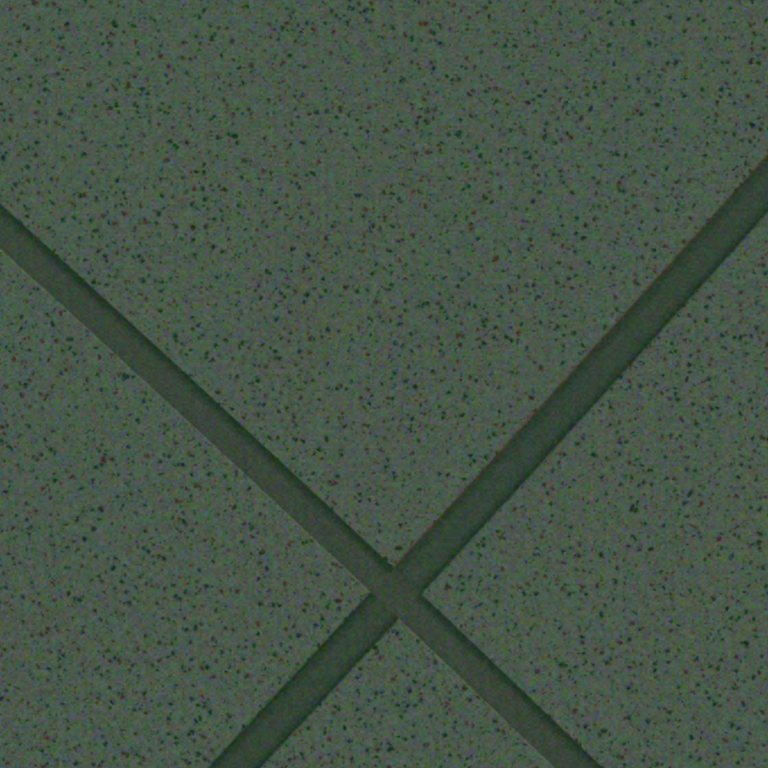
A Shadertoy shader for this texture:

```glsl
const vec3 TILE_COLOR = vec3(0.293, 0.355, 0.299);
const vec3 FALLING_COLOR = vec3(0.226, 0.276, 0.226);
const vec3 RISING_COLOR = vec3(0.208, 0.270, 0.216);
const vec3 SHADOW_COLOR = vec3(0.095, 0.180, 0.115);
const vec3 RUST_COLOR = vec3(0.225, 0.195, 0.125);
const vec3 LIP_COLOR = vec3(0.355, 0.390, 0.325);
const vec3 SPECK_GREEN = vec3(0.07, 0.17, 0.12);
const vec3 SPECK_RED = vec3(0.23, 0.16, 0.13);

// Groove centre lines and half widths, in canvas units
const vec2 FALLING_START = vec2(0.0, 0.7057);
const vec2 FALLING_END = vec2(0.7539, 0.0);
const vec2 RISING_START = vec2(0.3047, 0.0);
const vec2 RISING_END = vec2(1.0, 0.7617);
const float FALLING_HALF = 0.0216;
const float RISING_HALF = 0.0236;
const float FALLING_BOW = 0.0042;
const float RISING_BOW = -0.0026;

const float EDGE_SOFTNESS = 0.0020;
const float GRAIN_FREQUENCY = 340.0;
const float GRAIN_STRENGTH = 0.18;
const float SPECK_FREQUENCY = 50.0;
const float SPECK_DENSITY = 0.42;
const float SPECK_WARP = 0.0030;
const int SPECK_LAYERS = 4;

float hash(vec2 p) {
    return fract(sin(dot(p, vec2(127.1, 311.7))) * 43758.545);
}

vec3 hash3(vec2 p) {
    return vec3(hash(p), hash(p + 17.3), hash(p + 41.9));
}

vec3 colorNoise(vec2 p) {
    vec2 cell = floor(p);
    vec2 f = fract(p);
    f = f * f * (3.0 - 2.0 * f);
    vec3 low = mix(hash3(cell), hash3(cell + vec2(1.0, 0.0)), f.x);
    vec3 high = mix(hash3(cell + vec2(0.0, 1.0)), hash3(cell + 1.0), f.x);
    return mix(low, high, f.y) - 0.5;
}

// Signed distance to a slightly bowed line, positive on its upper side
float bowedDistance(vec2 p, vec2 a, vec2 b, float bow) {
    vec2 along = normalize(b - a);
    float s = clamp(dot(p - a, along) / distance(a, b), 0.0, 1.0);
    return dot(p - a, vec2(-along.y, along.x)) - bow * 4.0 * s * (1.0 - s);
}

float band(float d, float halfWidth, float soft) {
    return 1.0 - smoothstep(-soft, soft, abs(d) - halfWidth);
}

float ridge(float d, float width) {
    return exp(-d * d / (width * width));
}

// Soft irregular pits, one candidate per cell in rotated grids
vec3 addSpecks(vec3 color, vec2 uv) {
    vec2 warped = uv + SPECK_WARP * colorNoise(uv * 210.0).xy;
    for (int i = 0; i < SPECK_LAYERS; i++) {
        float layer = float(i);
        float angle = 0.4 + layer * 1.1;
        float frequency = SPECK_FREQUENCY * (1.0 + 0.3 * layer);
        mat2 turn = mat2(cos(angle), sin(angle), -sin(angle), cos(angle));
        vec2 grid = turn * warped * frequency + layer * 13.7;
        vec2 cell = floor(grid);
        vec3 rnd = hash3(cell + layer * 71.0);
        vec2 center = 0.2 + 0.6 * rnd.xy;
        float size = hash(cell + 5.7);
        float radius = mix(0.0016, 0.0031, size * size * size);
        float spot = ridge(length(fract(grid) - center) / frequency, radius);
        float strength = step(rnd.z, SPECK_DENSITY) * mix(0.25, 0.9, size * size);
        vec3 pit = mix(SPECK_GREEN, SPECK_RED, step(0.65, hash(cell + 9.1)));
        color = mix(color, pit, spot * strength);
    }
    return color;
}

void mainImage(out vec4 fragColor, in vec2 fragCoord) {
    vec2 uv = fragCoord / iResolution.xy;
    float soft = max(EDGE_SOFTNESS, 0.8 / iResolution.y);

    float falling = bowedDistance(uv, FALLING_START, FALLING_END, FALLING_BOW);
    float rising = bowedDistance(uv, RISING_START, RISING_END, RISING_BOW);
    float fallingMask = band(falling, FALLING_HALF, soft);
    float risingMask = band(rising, RISING_HALF, soft);

    // Tile surface with a faint uneven tone
    vec3 color = TILE_COLOR + 0.008 * colorNoise(uv * 5.0);
    color = addSpecks(color, uv);

    // Pale lip below the falling groove
    float lip = ridge(falling + FALLING_HALF + 0.0012, 0.002);
    color = mix(color, LIP_COLOR, 0.55 * lip * (1.0 - risingMask));

    // Rising groove: dark walls, rusty upper rim beyond the crossing
    float across = rising / RISING_HALF;
    vec3 groove = mix(RISING_COLOR, SHADOW_COLOR, 0.45 * smoothstep(-0.4, -1.0, across));
    groove = mix(groove, SHADOW_COLOR, 0.4 * smoothstep(0.3, 0.9, across));
    color = mix(color, groove, risingMask);
    color = mix(color, SHADOW_COLOR, 0.6 * ridge(rising + RISING_HALF, 0.0026));
    vec3 rimColor = mix(SHADOW_COLOR, RUST_COLOR, step(0.0, falling));
    color = mix(color, rimColor, 0.65 * ridge(rising - RISING_HALF, 0.0026));

    // Falling groove passes over the crossing, shaded by its upper wall
    across = falling / FALLING_HALF;
    float shade = 0.75 * smoothstep(0.2, 1.0, across) + 0.12 * smoothstep(-0.6, -1.0, across);
    groove = mix(FALLING_COLOR, SHADOW_COLOR, shade * (1.0 - 0.75 * risingMask));
    color = mix(color, groove, fallingMask);

    // Coloured sensor grain, strongest in blue
    vec3 grain = colorNoise(uv * GRAIN_FREQUENCY) + 0.45 * colorNoise(uv * GRAIN_FREQUENCY * 0.45);
    vec3 tint = vec3(0.55, 0.48, 0.70) * grain + vec3(0.18, -0.12, 0.15) * grain.z;
    color += GRAIN_STRENGTH * tint * mix(1.0, 0.75, max(fallingMask, risingMask));

    fragColor = vec4(clamp(color, 0.0, 1.0), 1.0);
}
```
